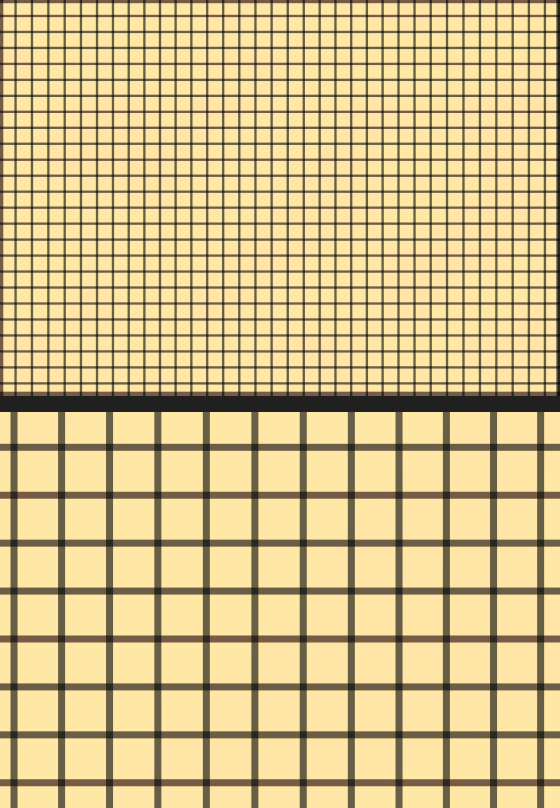
Top: the whole. Bottom: its middle third, enlarged.
Write a WebGL 1 fragment shader that draws this pattern.

```glsl
precision highp float;

uniform vec2 u_resolution;

const float TAU = 6.2831853;
const vec2 CELLS = vec2(34.96, 24.79);     // repeats across and down
const float LINE_WIDTH = 0.146;            // in cells
const vec2 LAST_LINE = vec2(34.0, 24.0);
const vec2 EDGE_START = vec2(0.205, 0.20); // frame at left and top, in cells
const vec2 EDGE_END = vec2(0.23, 0.27);    // frame at right and bottom
const float SHADE_WIDTH = 0.15;            // darker strip at the right
const vec3 PAPER = vec3(1.0, 0.905, 0.65);
const vec3 OLIVE_INK = vec3(0.405, 0.41, 0.42); // light let through
const vec3 BROWN_INK = vec3(0.455, 0.40, 0.42);
const float PAPER_MOTTLE = 0.012;

vec2 gradientAt(vec2 cell) {
  float h = fract(sin(dot(cell, vec2(127.1, 311.7))) * 43758.5);
  return vec2(cos(TAU * h), sin(TAU * h));
}

float gradientNoise(vec2 p) {
  vec2 i = floor(p);
  vec2 f = p - i;
  vec2 w = f * f * f * (f * (f * 6.0 - 15.0) + 10.0);
  float a = dot(gradientAt(i), f);
  float b = dot(gradientAt(i + vec2(1.0, 0.0)), f - vec2(1.0, 0.0));
  float c = dot(gradientAt(i + vec2(0.0, 1.0)), f - vec2(0.0, 1.0));
  float d = dot(gradientAt(i + 1.0), f - 1.0);
  return mix(mix(a, b, w.x), mix(c, d, w.x), w.y);
}

// Coverage of a region whose signed inner distance is given in cells
vec2 coverage(vec2 inside, vec2 pixel) {
  return clamp(0.5 + inside / pixel, 0.0, 1.0);
}

// Slow sideways wander of the vertical lines, in cells
float columnDrift(float column) {
  return -0.036 + 0.053 * sin(TAU * column / 35.0 + 0.595)
       + 0.041 * cos(TAU * (column - 6.0) / 13.3);
}

void main() {
  vec2 uv = gl_FragCoord.xy / u_resolution;
  vec2 grid = vec2(uv.x, 1.0 - uv.y) * CELLS;
  vec2 pixel = CELLS / u_resolution;

  // Grid lines, numbered from the upper left
  vec2 index = floor(grid + 0.5);
  vec2 offset = grid - index - vec2(columnDrift(index.x), 0.0);
  vec2 lines = coverage(0.5 * LINE_WIDTH - abs(offset), pixel);
  lines *= step(vec2(0.5), index) * step(index, LAST_LINE + 0.5);

  // Frame along the four sides
  vec2 frame = max(coverage(EDGE_START - grid, pixel),
                   coverage(grid - CELLS + EDGE_END, pixel));
  float shade = coverage(grid - CELLS + SHADE_WIDTH, pixel).x;
  vec2 strokes = max(lines, frame);

  // Every third row leans towards brown
  float rowWarmth = 0.5 + 0.5 * cos(TAU * (index.y - 1.0) / 3.0);
  rowWarmth = max(rowWarmth, step(index.y, 0.5));
  vec3 rowInk = mix(OLIVE_INK, BROWN_INK, rowWarmth);
  vec3 columnInk = mix(OLIVE_INK, BROWN_INK, step(index.x, 0.5));

  // Translucent inks darken where they cross
  vec3 color = PAPER;
  color.g += PAPER_MOTTLE * gradientNoise(grid * 0.17);
  color *= mix(vec3(1.0), columnInk, strokes.x);
  color *= mix(vec3(1.0), rowInk, strokes.y);
  color *= mix(vec3(1.0), OLIVE_INK, shade);
  gl_FragColor = vec4(color, 1.0);
}
```
